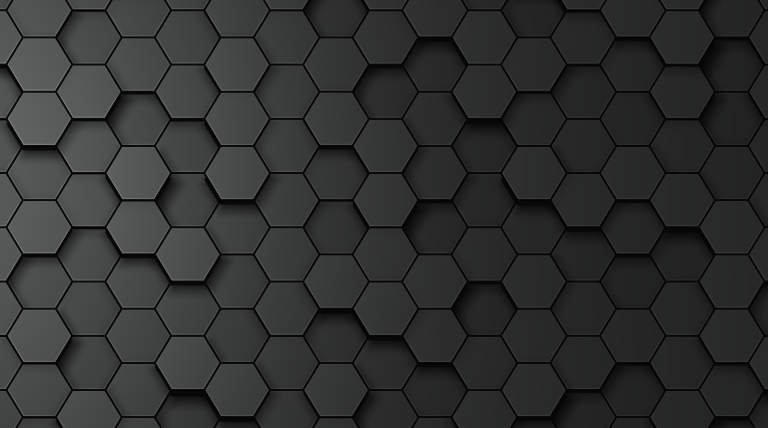
A WebGL 1 fragment shader for this pattern:

```glsl
precision highp float;
// Charcoal hexagonal columns at random heights, lit from the upper left.
uniform vec2 u_resolution;

const float COLUMN = 0.8660254; // column spacing when rows are one unit apart

float hash(vec2 p) {
  p = fract(p * vec2(0.1731, 0.2397));
  p += dot(p, p.yx + 19.37);
  return fract((p.x + p.y) * p.x * 7.31);
}

// Signed distance to a flat-topped hexagon of height one
float hexDistance(vec2 p) {
  p = abs(p);
  return max(p.y, p.x * COLUMN + p.y * 0.5) - 0.5;
}

// Height of the column standing at a cell centre
float columnHeight(vec2 center) {
  return hash(floor(center * vec2(1.0 / COLUMN, 2.0) + 0.5) + 40.0);
}

vec2 nearestCenter(vec2 p) {
  float middle = floor(p.x / COLUMN + 0.5);
  float best = 10.0;
  vec2 nearest = vec2(0.0);
  for (int i = -1; i <= 1; i++) {
    float column = middle + float(i);
    float stagger = 0.5 * mod(column, 2.0);
    vec2 center = vec2(column * COLUMN, floor(p.y - stagger + 0.5) + stagger);
    float d = hexDistance(p - center);
    if (d < best) {
      best = d;
      nearest = center;
    }
  }
  return nearest;
}

void main() {
  vec2 uv = gl_FragCoord.xy / u_resolution;
  float aspect = u_resolution.x / u_resolution.y;
  vec2 p = vec2(uv.x * aspect * 0.95, uv.y) * 7.89 + vec2(0.177, -0.2);
  float pixel = 7.89 / u_resolution.y;

  vec2 center = nearestCenter(p);
  vec2 local = p - center;
  float height = columnHeight(center);
  float edge = hexDistance(local);

  // Broad light fading from the left side
  vec2 fromLight = (uv - vec2(0.0, 0.58)) * vec2(1.0, 0.5);
  float glow = exp(-6.0 * dot(fromLight, fromLight));
  float face = (0.148 + 0.2 * glow) * (0.9 + 0.2 * height);
  face *= 1.0 - 0.08 * local.x;

  // Fine bevel, brightest on the lower edges
  float bevel = smoothstep(-0.05, -0.03, edge);
  face *= 1.0 + bevel * (0.3 - 0.25 * smoothstep(-0.25, 0.2, local.y));

  // Soft shadows and dark side walls of taller neighbours
  float light = 1.0;
  float wall = 0.0;
  for (int i = 0; i < 6; i++) {
    float angle = radians(30.0 + 60.0 * float(i));
    vec2 toward = vec2(cos(angle), sin(angle));
    float rise = max(columnHeight(center + toward) - height, 0.0);
    vec2 offset = local - toward;
    float shadowEdge = hexDistance(offset - rise * vec2(0.1, -0.24));
    float shadow = 1.0 - smoothstep(-0.2, 0.24, shadowEdge);
    light *= 1.0 - 0.82 * smoothstep(0.0, 0.6, rise) * shadow;
    float wallEdge = hexDistance(offset + vec2(0.0, 0.14 * rise));
    float covered = 1.0 - smoothstep(-pixel, pixel, wallEdge);
    wall = max(wall, covered * smoothstep(0.0, 0.15, rise));
  }

  vec3 color = face * light * vec3(0.985, 1.0, 1.0);
  color = mix(color, vec3(0.02, 0.02, 0.025) + 0.04 * face, wall);

  // Narrow gaps between columns
  float gap = smoothstep(-0.018 - pixel * 0.5, -0.018 + pixel * 0.5, edge);
  color = mix(color, vec3(0.02, 0.02, 0.025), gap * 0.95);

  gl_FragColor = vec4(color, 1.0);
}
```
